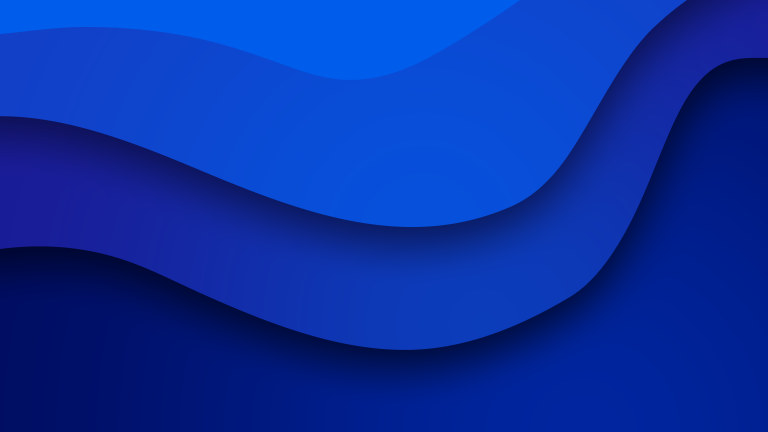
Write a WebGL 2 fragment shader that draws this background.

```glsl
#version 300 es
precision highp float;

uniform vec2 u_resolution;
out vec4 fragColor;

// Wave knots: position, height and slope
const vec3 crestWave[8] = vec3[8](
    vec3(0.0, 0.921, 0.1), vec3(0.197, 0.9375, 0.0),
    vec3(0.463, 0.91, -0.22), vec3(0.671, 0.845, -0.36),
    vec3(0.81, 0.815, 0.0), vec3(0.995, 0.868, 0.55),
    vec3(1.204, 1.0, 0.7), vec3(1.778, 1.4, 0.7));
const vec3 middleWave[8] = vec3[8](
    vec3(0.0, 0.731, 0.0), vec3(0.463, 0.606, -0.42),
    vec3(0.954, 0.4745, 0.0), vec3(1.181, 0.521, 0.43),
    vec3(1.319, 0.646, 1.5), vec3(1.412, 0.801, 1.65),
    vec3(1.505, 0.928, 1.0), vec3(1.778, 1.104, 0.5));
const vec3 lowerWave[8] = vec3[8](
    vec3(0.0, 0.4236, 0.13), vec3(0.301, 0.3935, -0.36),
    vec3(0.463, 0.322, -0.45), vec3(0.9375, 0.19, 0.0),
    vec3(1.319, 0.3125, 0.6), vec3(1.481, 0.53, 2.2),
    vec3(1.574, 0.745, 1.9), vec3(1.748, 0.866, 0.0));

// Cubic Hermite curve through the knots
float waveHeight(float x, vec3 knots[8]) {
    x = clamp(x, knots[0].x, knots[7].x);
    vec3 a = knots[0], b = knots[1];
    for (int i = 1; i < 7; i++) {
        if (x > knots[i].x) {
            a = knots[i];
            b = knots[i + 1];
        }
    }
    float span = b.x - a.x;
    float t = (x - a.x) / span;
    float s = 1.0 - t;
    return mix(a.y, b.y, t * t * (3.0 - 2.0 * t))
         + span * t * s * (a.z * s - b.z * t);
}

// Smooth coverage of the sheet above a wave
float sheetMask(vec2 p, vec3 knots[8]) {
    float d = p.y - waveHeight(p.x, knots);
    float grad = length(vec2(dFdx(d), dFdy(d)));
    return clamp(0.5 + d / max(grad, 1e-6), 0.0, 1.0);
}

// Gaussian blur of the sheet, dropped downwards
float sheetShadow(vec2 p, vec3 knots[8]) {
    const float blur = 0.05;
    float sum = 0.0, total = 0.0;
    for (int i = -6; i <= 6; i++) {
        float dx = float(i) * 0.4 * blur;
        float weight = exp(-0.5 * dx * dx / (blur * blur));
        float d = p.y + 0.034 - waveHeight(p.x + dx, knots);
        sum += weight * smoothstep(-2.1, 2.1, d / blur);
        total += weight;
    }
    return sum / total;
}

// Radial colour fade
vec3 glow(vec2 p, vec2 center, float radius, vec3 inner, vec3 outer) {
    return mix(inner, outer, smoothstep(0.0, 1.0, length(p - center) / radius));
}

void main() {
    vec2 p = gl_FragCoord.xy / u_resolution.y;

    // Deep base
    vec3 color = glow(p, vec2(1.35, 0.0), 1.5,
                      vec3(0.0, 0.145, 0.62), vec3(0.0, 0.05, 0.38));
    color = mix(color, vec3(0.0, 0.01, 0.08), 0.85 * sheetShadow(p, lowerWave));

    // Violet-tinted band
    vec3 band = glow(p, vec2(1.12, 0.25), 1.2,
                     vec3(0.045, 0.235, 0.73), vec3(0.1, 0.11, 0.59));
    band = mix(band, vec3(0.03, 0.04, 0.2), 0.82 * sheetShadow(p, middleWave));
    color = mix(color, band, sheetMask(p, lowerWave));

    // Bright sheet and flat crest
    vec3 sheet = glow(p, vec2(0.98, 0.45), 1.1,
                      vec3(0.025, 0.315, 0.86), vec3(0.07, 0.25, 0.78));
    color = mix(color, sheet, sheetMask(p, middleWave));
    color = mix(color, vec3(0.0, 0.36, 0.92), sheetMask(p, crestWave));

    fragColor = vec4(color, 1.0);
}
```
